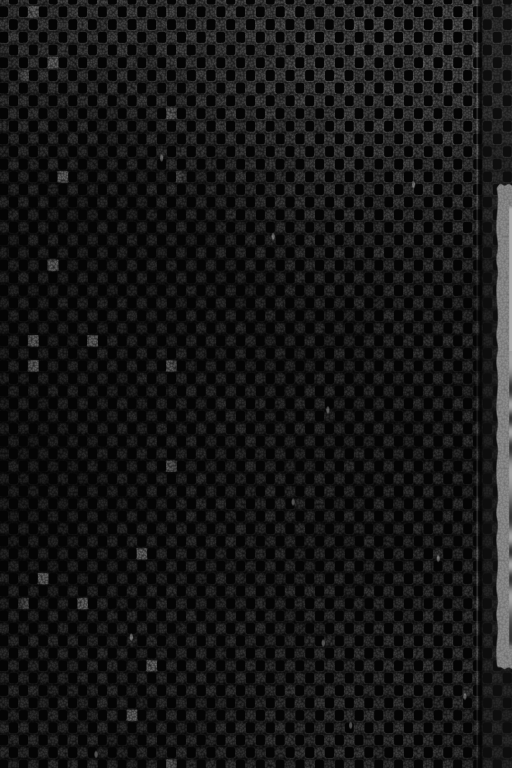
A WebGL 2 fragment shader for this pattern:

```glsl
#version 300 es
precision highp float;
// Black anti-slip mesh: staggered rows of raised tiles and rounded holes, lit from the top right.
// Rounded-box distances cut the holes, cellular noise gives the grain, and hashes pick worn tiles.
// A seam, a duller side strip and a plain grey tag finish the right edge.

uniform vec2 u_resolution;
out vec4 fragColor;

const float HEIGHT = 1.5;             // canvas height in canvas widths
const vec2 PITCH = vec2(0.03857, 0.02465);
const vec2 ANCHOR = vec2(0.2578, 0.4688); // centre of one tile, y down
const float ROW_DRIFT = 0.00024;      // rows grow closer down the sheet
const vec2 HOLE_HALF = vec2(0.345, 0.42); // in row heights
const float HOLE_ROUND = 0.19;
const float SEAM_X = 0.932;
const vec2 TAG_MIN = vec2(0.971, 0.361);
const vec2 TAG_MAX = vec2(1.05, 1.305);
const float WORN_CHANCE = 0.035;
const float HOLE_TONE = 0.014;
const float TILE_DARK = 0.105;
const float TILE_LIT = 0.195;
const float WORN_TONE = 0.30;
const float TAG_TONE = 0.50;

float hash(vec2 p) {
  vec3 q = fract(vec3(p.xyx) * 0.1031);
  q += dot(q, q.yzx + 33.33);
  return fract((q.x + q.y) * q.z);
}

// Distance to the nearest scattered point
float cellular(vec2 p) {
  vec2 cell = floor(p);
  float nearest = 2.0;
  for (int y = -1; y <= 1; y++) {
    for (int x = -1; x <= 1; x++) {
      vec2 c = cell + vec2(x, y);
      vec2 point = c + vec2(hash(c), hash(c + 71.7));
      nearest = min(nearest, distance(p, point));
    }
  }
  return nearest;
}

float roundBox(vec2 p, vec2 halfSize, float r) {
  vec2 d = abs(p) - halfSize + r;
  return length(max(d, 0.0)) + min(max(d.x, d.y), 0.0) - r;
}

// Broad light: strong at the top, weak at the left, faint lift at the foot
float lighting(vec2 p) {
  float top = 1.0 - smoothstep(0.05, 0.65, p.y + 0.22 * (0.7 - p.x));
  float foot = 0.22 * smoothstep(0.95, 1.45, p.y);
  float side = 0.25 * smoothstep(0.1, 0.7, p.x);
  return top * 0.8 + foot + side - 0.12 + 0.05 * sin(p.x * 9.0 + 2.0 * sin(p.y * 5.0));
}

float mesh(vec2 p, float aa, float grain) {
  // Staggered cell coordinates
  float n = (p.y - ANCHOR.y) / PITCH.y;
  n += ROW_DRIFT * n * n;
  float row = floor(n + 0.5);
  float col = (p.x - ANCHOR.x) / PITCH.x + 0.5 * mod(row, 2.0);
  vec2 id = vec2(floor(col + 0.5), row);
  vec2 tile = vec2(col - id.x, n - row);
  float stretch = PITCH.x / PITCH.y;
  vec2 hole = vec2((0.5 - abs(tile.x)) * stretch, tile.y);
  tile.x *= stretch;

  // Hole size and lighting vary over the sheet
  float light = lighting(p);
  float jitter = hash(id + 40.0) - 0.5;
  float d = roundBox(hole, HOLE_HALF + 0.03 * jitter, HOLE_ROUND);

  // Tile face, with soft shoulders where the light is weak
  float tone = mix(TILE_DARK, TILE_LIT, light) * (1.0 + 0.22 * jitter);
  float shoulder = smoothstep(0.26, 0.56, length(tile * vec2(1.0, 0.95)));
  tone *= 1.0 - shoulder * mix(0.75, 0.25, clamp(light, 0.0, 1.0));
  tone *= 0.45 + 1.15 * grain;

  // Bright rim along hole edges
  float rim = exp(-pow((d - 0.06) / 0.07, 2.0));
  tone += rim * (0.025 + 0.075 * max(light, 0.0)) * (0.6 + 0.6 * smoothstep(-0.2, 0.4, tile.y));

  // Worn tiles gather in the left part
  float zone = smoothstep(0.02, 0.07, p.x) * (1.0 - smoothstep(0.32, 0.38, p.x));
  float cluster = 0.5 + 0.8 * smoothstep(0.0, 1.0, sin(id.x * 0.7 + 1.0) * sin(id.y * 0.4));
  float worn = step(1.0 - WORN_CHANCE * cluster, hash(id + 7.0)) * zone;
  float face = 1.0 - smoothstep(-aa, aa, roundBox(tile, vec2(0.43, 0.46), 0.1));
  tone = mix(tone, WORN_TONE * (0.5 + grain), worn * face * 0.85);
  return mix(HOLE_TONE, tone, smoothstep(-aa * 0.6, aa * 0.6, d));
}

void main() {
  vec2 uv = gl_FragCoord.xy / u_resolution;
  vec2 p = vec2(uv.x, (1.0 - uv.y) * HEIGHT);
  float px = 1.0 / u_resolution.x;
  float grain = 1.0 - cellular(p * 210.0);
  float tone = mesh(p, px / PITCH.y, grain);

  // Side strip and seam
  float strip = smoothstep(SEAM_X, SEAM_X + 0.008, p.x);
  tone = mix(tone, 0.045 + 0.55 * tone, strip);
  tone *= 1.0 - 0.7 * exp(-pow((p.x - SEAM_X - 0.007) / 0.004, 2.0));
  tone += 0.17 * exp(-pow((p.x - SEAM_X) / 0.0017, 2.0)) * (0.7 + 0.3 * sin(p.y * 7.0));

  // Sparse lint flecks
  vec2 lint = p * 18.0;
  vec2 lintId = floor(lint);
  vec2 off = fract(lint) - 0.3 - 0.4 * vec2(hash(lintId + 3.0), hash(lintId + 5.0));
  float fleck = step(0.965, hash(lintId + 19.0)) * (1.0 - smoothstep(0.03, 0.08, length(off * vec2(1.0, 0.5))));
  tone += 0.3 * fleck;

  // Grey tag with a slightly ragged border and a ribbed inner panel
  vec2 ragged = p + 0.0015 * vec2(sin(p.y * 90.0 + sin(p.y * 37.0)), sin(p.x * 400.0));
  float tag = roundBox(ragged - 0.5 * (TAG_MIN + TAG_MAX), 0.5 * (TAG_MAX - TAG_MIN), 0.008);
  float tagTone = TAG_TONE * (0.86 + 0.25 * grain);
  float panel = smoothstep(0.993, 0.996, p.x) * smoothstep(0.40, 0.41, p.y) * (1.0 - smoothstep(1.25, 1.27, p.y));
  float ribs = 0.42 + 0.22 * sin(p.y * 75.0 + 2.0 * sin(p.y * 23.0));
  tagTone = mix(tagTone, mix(0.68, ribs, step(0.685, p.y)), panel);
  tone = mix(tone, tagTone, 1.0 - smoothstep(-px, px, tag));

  fragColor = vec4(vec3(clamp(tone, 0.0, 1.0)), 1.0);
}
```
